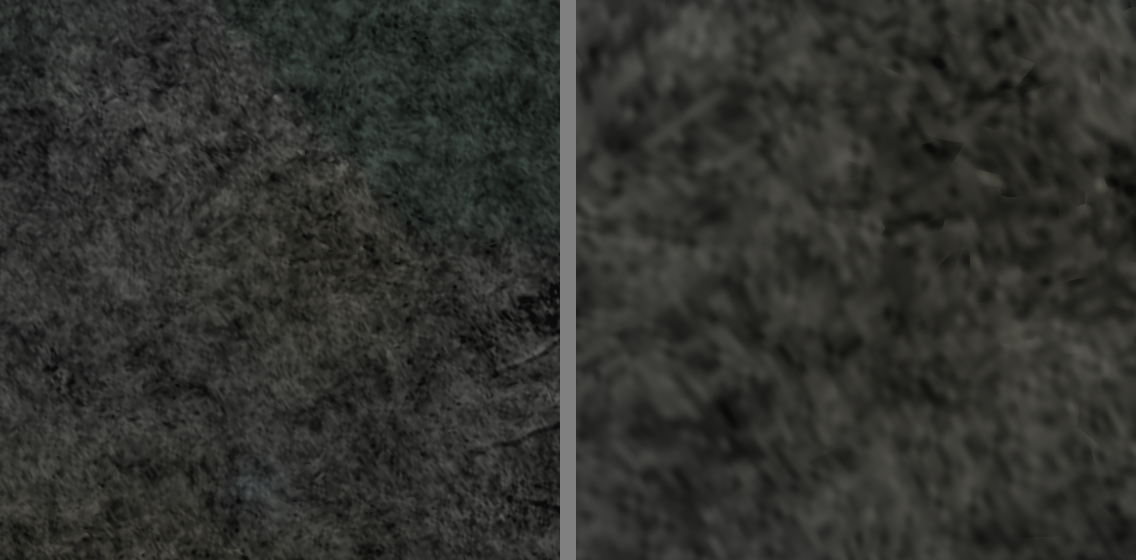
Left, the full canvas; right, a detail of the centre.
Reproduce this texture procedurally as a WebGL 1 fragment shader.

```glsl
precision highp float;
// Dark weathered slate: mottled grey, green and olive stone with fine grain, pits and pale flakes.
uniform vec2 u_resolution;

vec2 hash2(vec2 p) {
  vec3 q = fract(p.xyx * vec3(0.1031, 0.1030, 0.0973));
  q += dot(q, q.yzx + 33.33);
  return fract((q.xx + q.yz) * q.zy);
}

// Smooth lattice noise, centred on zero
float noise(vec2 p) {
  vec2 i = floor(p), f = fract(p);
  f = f * f * (3.0 - 2.0 * f);
  float low = mix(hash2(i).x, hash2(i + vec2(1, 0)).x, f.x);
  float high = mix(hash2(i + vec2(0, 1)).x, hash2(i + vec2(1, 1)).x, f.x);
  return mix(low, high, f.y) - 0.5;
}

// Cellular noise: x = distance to nearest seed, y = random value of that seed
vec2 cells(vec2 p) {
  vec2 i = floor(p), nearest = vec2(8.0, 0.0);
  for (int y = -1; y <= 1; y++) {
    for (int x = -1; x <= 1; x++) {
      vec2 cell = i + vec2(x, y);
      float d = length(cell + hash2(cell) - p);
      if (d < nearest.x) nearest = vec2(d, hash2(cell + 71.0).y);
    }
  }
  return nearest;
}

// Soft elliptical area
float patchMask(vec2 p, vec2 centre, vec2 radius) {
  vec2 d = (p - centre) / radius;
  return exp(-dot(d, d));
}

// Layered grain, from broad blotches to fine, slightly flattened crystals
float grain(vec2 p, float rough) {
  float sum = 0.0, freq = 6.0, weight = 0.045;
  for (int k = 0; k < 6; k++) {
    float fine = float(k) / 5.0;
    sum += noise(p * freq * vec2(1.0 - 0.2 * fine, 1.1) + float(k) * 17.3)
         * weight * mix(1.0, rough, fine);
    p = mat2(0.98, 0.2, -0.2, 0.98) * p;
    freq *= 1.95;
    weight *= 1.2;
  }
  return sum;
}

void main() {
  vec2 uv = gl_FragCoord.xy / u_resolution;
  vec2 warp = vec2(noise(uv * 9.0 + 3.0), noise(uv * 9.0 + 41.0))
            + 0.5 * vec2(noise(uv * 27.0 + 8.0), noise(uv * 27.0 + 67.0));
  vec2 p = uv + warp * 0.06;

  // Broad zones of the slab
  float green = smoothstep(-0.06, 0.07, p.y - max(1.42 - 1.15 * p.x, 0.58));
  green = max(green, 0.5 * patchMask(p, vec2(0.0, 0.98), vec2(0.22, 0.2)));
  float olive = max(patchMask(p, vec2(0.58, 0.52), vec2(0.22, 0.2)),
                    patchMask(p, vec2(0.2, 0.02), vec2(0.5, 0.18)));
  float rugged = patchMask(p, vec2(0.3, 0.77), vec2(0.34, 0.2)) * (1.0 - green);
  float darkRight = patchMask(p, vec2(0.96, 0.46 + (p.x - 0.96) * 0.45), vec2(0.11, 0.05));
  float darkLeft = patchMask(p, vec2(0.12, 0.345 - (p.x - 0.12) * 0.8), vec2(0.06, 0.035));
  float lowerRight = patchMask(p, vec2(0.89, 0.11), vec2(0.09, 0.05));
  float paleLedge = patchMask(p, vec2(0.97, 0.305), vec2(0.09, 0.022));

  vec3 stone = mix(vec3(0.192, 0.192, 0.190), vec3(0.158, 0.186, 0.170), green);
  stone = mix(stone, vec3(0.203, 0.201, 0.178), olive * (1.0 - green));
  stone = mix(stone, vec3(0.165, 0.187, 0.200), 0.6 * patchMask(p, vec2(0.46, 0.12), vec2(0.06)));

  // Tone: grain, then zone shading
  float rough = 0.95 + 0.35 * rugged + 0.9 * (darkRight + darkLeft + lowerRight + paleLedge);
  float tone = grain(uv + warp * 0.015, rough);
  tone += 0.012 * rugged + 0.014 * patchMask(p, vec2(0.61, 0.56), vec2(0.13, 0.12));
  tone -= 0.085 * darkRight + 0.07 * darkLeft + 0.025 * lowerRight;
  tone += 0.10 * paleLedge;
  tone -= 0.02 * smoothstep(0.25, 0.0, uv.y);

  // Pits and pale flakes in two sizes
  for (int k = 0; k < 2; k++) {
    float scale = 32.0 + 40.0 * float(k);
    vec2 c = cells((uv + warp * 0.025) * scale * vec2(0.85, 1.15));
    float spot = smoothstep(0.55, 0.05, c.x);
    float zone = smoothstep(-0.22, 0.25, noise(uv * 7.0 + 29.0 + float(k) * 9.0));
    tone -= 0.075 * spot * zone * smoothstep(0.78, 0.84, 1.0 - c.y);
    tone += 0.07 * spot * (0.3 + rugged + olive * 0.5) * zone * smoothstep(0.85, 0.92, c.y);
  }

  // Bright chips along the broken edge of the green zone
  vec2 chip = cells(p * 38.0);
  float edge = exp(-pow((p.y - 1.36 + 1.15 * p.x) / 0.07, 2.0)) * smoothstep(0.62, 0.72, p.y);
  tone += 0.17 * edge * smoothstep(0.5, 0.05, chip.x) * smoothstep(0.72, 0.85, chip.y);

  // Thin dark fissures at the right, each with a faint lit rim
  for (int k = 0; k < 3; k++) {
    float n = float(k);
    float lineY = 0.10 + 0.11 * n + (uv.x - 0.9) * (0.1 + 0.22 * n) + warp.y * 0.035;
    float d = uv.y - lineY;
    float reach = smoothstep(0.82, 0.94, uv.x + warp.x * 0.05);
    tone -= 0.085 * reach * smoothstep(0.009, 0.001, abs(d));
    tone += 0.045 * reach * smoothstep(0.009, 0.001, abs(d - 0.012));
  }

  vec3 colour = stone * (1.0 + tone / 0.19);
  gl_FragColor = vec4(clamp(colour, 0.045, 0.6), 1.0);
}
```
